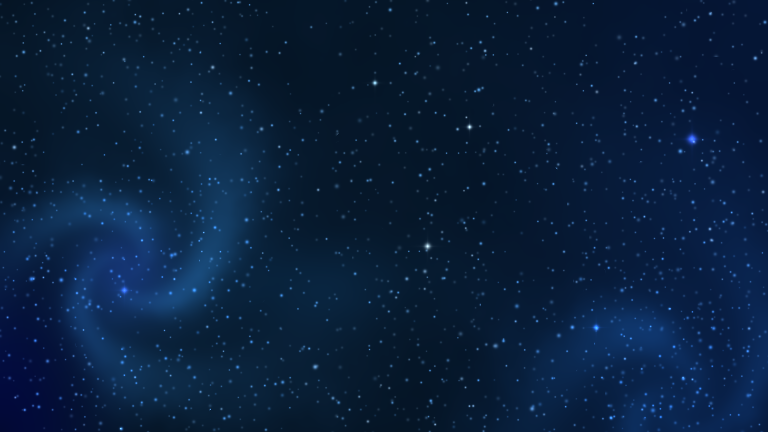
Give the GLSL for this texture, as a Shadertoy shader.

```glsl
float hash(vec2 p) {
    return fract(sin(dot(p, vec2(127.1, 311.7))) * 43758.5453);
}

float noise(vec2 p) {
    vec2 cell = floor(p), f = fract(p);
    f = f * f * (3.0 - 2.0 * f);
    float low = mix(hash(cell), hash(cell + vec2(1, 0)), f.x);
    float high = mix(hash(cell + vec2(0, 1)), hash(cell + vec2(1, 1)), f.x);
    return mix(low, high, f.y);
}

float fbm(vec2 p) {
    float sum = 0.0, weight = 0.5;
    for (int i = 0; i < 5; i++) {
        sum += weight * noise(p);
        p = mat2(1.6, 1.2, -1.2, 1.6) * p + 7.3;
        weight *= 0.5;
    }
    return sum;
}

// Three soft logarithmic arms inside a round halo
float spiral(vec2 d, float cloud) {
    float r = length(d);
    float phase = atan(d.y, d.x) - 1.5 * log(r + 0.02) - 2.5;
    float arms = pow(0.5 + 0.5 * cos(3.0 * phase + 2.5 * (cloud - 0.5)), 1.6);
    float core = 0.35 * exp(-r * r * 45.0);
    return exp(-r * r * 6.5) * (0.22 + 0.75 * arms * smoothstep(0.0, 0.2, r)) * (0.5 + cloud) + core;
}

// One scattered star per occupied grid cell
vec3 starLayer(vec2 p, float scale, float density, float radius) {
    vec2 cell = floor(p * scale);
    vec2 seed = cell + scale * 3.7;
    vec2 centre = (cell + 0.2 + 0.6 * vec2(hash(seed + 11.3), hash(seed + 27.9))) / scale;
    float size = radius * mix(0.75, 1.25, hash(seed + 5.1));
    float d = length(p - centre) / size;
    float level = mix(0.15, 0.8, pow(hash(seed + 41.7), 2.2));
    vec3 tint = mix(vec3(0.4, 0.7, 0.95), vec3(0.75, 0.82, 0.85), hash(seed + 63.2));
    return tint * level * exp(-d * d) * step(hash(seed), density);
}

// Round core with a faint four-pointed flare
float glint(vec2 p, vec2 centre, float size) {
    vec2 d = abs(p - centre) / size;
    float rays = exp(-d.x * 0.8 - d.y * 4.0) + exp(-d.y * 0.8 - d.x * 4.0);
    return exp(-dot(d, d) * 1.5) + 0.35 * rays;
}

void mainImage(out vec4 fragColor, in vec2 fragCoord) {
    vec2 p = fragCoord / iResolution.y;
    p.x += 0.5 * (16.0 / 9.0 - iResolution.x / iResolution.y);
    float cloud = fbm(p * 3.5 + 4.0);
    vec2 leftOffset = p - vec2(0.29, 0.375);
    vec2 rightOffset = p - vec2(1.57, 0.06);

    // Night sky, bluer towards the right
    vec3 color = mix(vec3(0.016, 0.074, 0.135), vec3(0.018, 0.078, 0.195), smoothstep(0.9, 1.75, p.x));
    color += vec3(0.012, 0.035, 0.06) * (cloud - 0.3);

    // Galaxies and the haze around them
    float leftGalaxy = spiral(leftOffset, cloud);
    float rightGalaxy = spiral(rightOffset, cloud);
    color += vec3(0.075, 0.20, 0.31) * leftGalaxy;
    color += vec3(0.035, 0.115, 0.21) * rightGalaxy;
    vec2 haze = (p - vec2(0.72, 0.34)) / vec2(0.24, 0.1);
    color += vec3(0.01, 0.045, 0.075) * exp(-dot(haze, haze));
    color += vec3(0.02, 0.01, 0.12) * exp(-dot(leftOffset, leftOffset) * 90.0);

    // Deep blue corner
    float corner = exp(-dot(p / vec2(0.2, 0.34), p / vec2(0.2, 0.34)));
    color = mix(color, vec3(0.005, 0.03, 0.29), 0.95 * corner);
    color.b -= 0.09 * exp(-length(p) * 9.0);

    // Star field, denser over the galaxies
    float crowd = exp(-dot(leftOffset, leftOffset) * 5.0) + exp(-dot(rightOffset, rightOffset) * 5.0);
    float patches = smoothstep(0.25, 0.65, noise(p * 4.0 + 9.0));
    float density = 0.10 + 0.16 * patches + 0.22 * crowd;
    vec3 stars = vec3(0.0);
    for (int i = 0; i < 4; i++) {
        float layer = float(i);
        stars += starLayer(p + layer * 0.37, 44.0 - layer * 10.0, density, 0.0022 + layer * 0.0006);
    }
    color += stars * mix(vec3(1.0), vec3(0.55, 0.8, 1.1), min(crowd, 1.0));

    // Brightest stars
    color += vec3(0.55, 0.6, 0.6) * glint(p, vec2(0.99, 0.43), 0.008);
    color += vec3(0.6, 0.68, 0.7) * glint(p, vec2(1.087, 0.706), 0.006);
    color += vec3(0.5, 0.65, 0.7) * glint(p, vec2(0.868, 0.808), 0.006);
    color += vec3(0.2, 0.3, 0.8) * glint(p, vec2(1.602, 0.678), 0.012);
    color += vec3(0.15, 0.25, 0.6) * glint(p, vec2(0.288, 0.328), 0.008);
    color += vec3(0.15, 0.35, 0.8) * glint(p, vec2(1.38, 0.242), 0.007);

    fragColor = vec4(clamp(color, 0.0, 1.0), 1.0);
}
```
